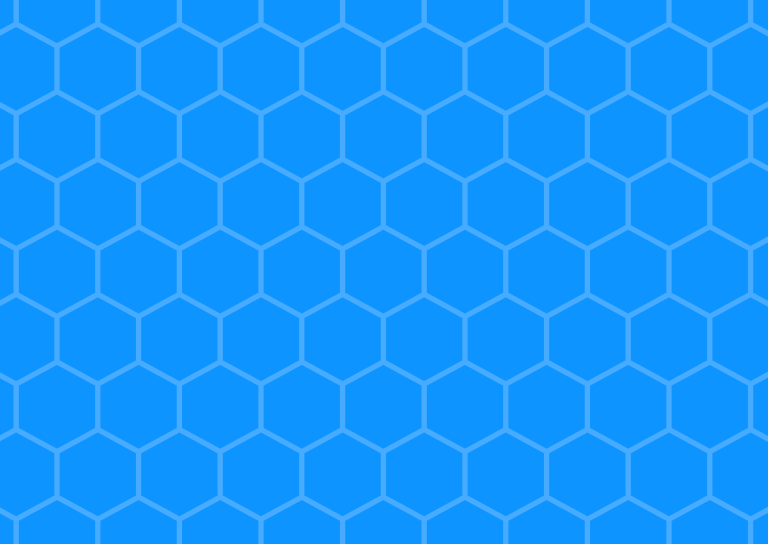
Reproduce this pattern procedurally as a WebGL 1 fragment shader.

```glsl
precision highp float;
// Honeycomb of flat blue cells with paler, even outlines.
// Two interleaved rectangular lattices give the cell centres; the distance
// to the nearest wall of a slightly squat hexagon gives the outline.

#define CELL_WIDTH 0.10625            // all lengths in canvas widths
#define ROW_PITCH 0.0880
#define ROOF_RISE 0.0289              // height of the slanted walls
#define LINE_WIDTH 0.0069
#define GRID_CENTRE vec2(-0.0008, 0.0005)
#define FILL_COLOUR vec3(0.055, 0.580, 1.0)
#define LINE_COLOUR vec3(0.280, 0.670, 1.0)

uniform vec2 u_resolution;

// Signed distance to the walls of a hexagon at the origin, positive inside.
float hexInside(vec2 p) {
  vec2 q = abs(p);
  float apex = 0.5 * (ROW_PITCH + ROOF_RISE);
  vec2 roofNormal = normalize(vec2(ROOF_RISE, 0.5 * CELL_WIDTH));
  float side = 0.5 * CELL_WIDTH - q.x;
  float roof = dot(roofNormal, vec2(0.0, apex) - q);
  return min(side, roof);
}

// Offset from the nearest centre of a rectangular lattice.
vec2 repeatCentred(vec2 p, vec2 period) {
  return (fract(p / period + 0.5) - 0.5) * period;
}

// Distance to the nearest wall of the whole honeycomb.
float wallDistance(vec2 p) {
  vec2 period = vec2(CELL_WIDTH, 2.0 * ROW_PITCH);
  float evenRows = hexInside(repeatCentred(p, period));
  float oddRows = hexInside(repeatCentred(p - 0.5 * period, period));
  return max(evenRows, oddRows);
}

void main() {
  float pixel = 1.0 / u_resolution.x;
  vec2 p = (gl_FragCoord.xy - 0.5 * u_resolution) * pixel - GRID_CENTRE;

  // One-pixel edge ramp keeps the outline smooth at any size.
  float line = clamp((0.5 * LINE_WIDTH - wallDistance(p)) / pixel + 0.5, 0.0, 1.0);
  gl_FragColor = vec4(mix(FILL_COLOUR, LINE_COLOUR, line), 1.0);
}
```
